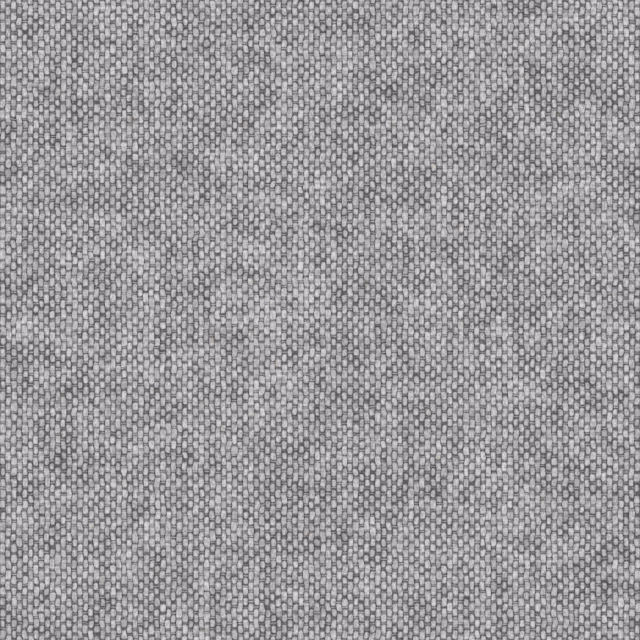
Write a WebGL 2 fragment shader that draws this texture.

```glsl
#version 300 es
precision highp float;
// Grey plain-weave cloth: raised upright warp floats in a staggered grid,
// with short dark weft dashes and thin shadow gaps between them.
// Uneven yarn, fine fibres and soft mottling vary the tone of every float.
#define COLUMNS 116.0      // warp threads across
#define ROWS 118.0         // weft threads down
#define FLOAT_HALF vec2(0.47, 0.76)
#define FLOAT_ROUND 0.38
#define WEFT_HALF vec2(0.44, 0.16)
#define SOFTNESS 0.14      // edge blur, in thread widths
#define WOBBLE 0.36        // thread irregularity
#define YARN_VARIATION 0.15
#define FIBRE_STRENGTH 0.52
#define MOTTLE 0.10
#define SHADOW vec3(0.335, 0.325, 0.335)
#define HIGHLIGHT vec3(0.81, 0.80, 0.81)

uniform vec2 u_resolution;
out vec4 outColor;

// Integer hash, 0 to 1
float hash(vec2 cell) {
  uvec2 q = uvec2(ivec2(cell) + 4096);
  uint h = q.x * 73857u ^ q.y * 19349u;
  h = (h ^ (h >> 15)) * 0x2c1b3c6du;
  h = (h ^ (h >> 12)) * 0x297a2d39u;
  h ^= h >> 15;
  return float(h & 0xffffu) / 65535.0;
}

// Smooth value noise, 0 to 1
float noise(vec2 p) {
  vec2 i = floor(p), f = fract(p);
  f = f * f * (3.0 - 2.0 * f);
  float low = mix(hash(i), hash(i + vec2(1, 0)), f.x);
  float high = mix(hash(i + vec2(0, 1)), hash(i + vec2(1, 1)), f.x);
  return mix(low, high, f.y);
}

float roundedBox(vec2 p, vec2 halfSize, float radius) {
  vec2 q = abs(p) - halfSize + radius;
  return length(max(q, 0.0)) + min(max(q.x, q.y), 0.0) - radius;
}

vec3 cloth(vec2 uv) {
  // Thread coordinates, slightly displaced
  vec2 p = uv * vec2(COLUMNS, ROWS);
  p += WOBBLE * (vec2(noise(p * 0.6 + 17.0), noise(p * 0.6 + 91.0)) - 0.5);

  // Staggered floats: every second row, shifted in alternate columns
  float column = floor(p.x);
  float y = p.y + mod(column, 2.0);
  vec2 cell = vec2(column, floor(y * 0.5));
  vec2 local = vec2(fract(p.x) - 0.5, mod(y, 2.0) - 1.0);
  float weftRow = floor(p.y);

  // Broad mottling and streaks along both yarn directions
  float mottle = noise(uv * 9.0) * 0.3 + noise(uv * vec2(38.0, 34.0) + 40.0) * 0.7 - 0.5;
  float warpStreak = noise(vec2(column * 3.0, uv.y * 18.0)) - 0.5;
  float weftStreak = noise(vec2(uv.x * 18.0, weftRow * 3.0 + 700.0)) - 0.5;
  float uneven = MOTTLE * (mottle + 0.7 * warpStreak + 0.7 * weftStreak);

  // Domed warp float of varied size
  float yarn = hash(cell) - 0.5;
  vec2 halfSize = FLOAT_HALF + vec2(0.10, 0.22) * (hash(cell + 531.0) - 0.5);
  float d = roundedBox(local, halfSize + uneven * 0.5, FLOAT_ROUND);
  float dome = smoothstep(0.0, 0.34, -d);
  float warpTone = 0.68 + 0.19 * dome + YARN_VARIATION * yarn;

  // Short weft dash in the gap between two floats
  vec2 weftLocal = vec2(local.x, abs(local.y) - 1.0);
  float weftDistance = roundedBox(weftLocal, WEFT_HALF, 0.14);
  float weft = 1.0 - smoothstep(-SOFTNESS, SOFTNESS, weftDistance);
  float weftTone = 0.42 + 0.55 * (hash(vec2(column, weftRow) + 257.0) - 0.5);

  float tone = mix(0.08, weftTone, weft);
  tone = mix(tone, warpTone, 1.0 - smoothstep(-SOFTNESS, SOFTNESS, d));

  // Fine fibres, drawn out along the warp
  float fibre = noise(uv * vec2(430.0, 300.0)) * 0.6 + noise(uv * 520.0 + 300.0) * 0.4;
  tone += uneven + FIBRE_STRENGTH * (fibre - 0.5);

  // Rare, faint warm flecks
  vec3 color = mix(SHADOW, HIGHLIGHT, clamp(tone, 0.0, 1.1));
  float fleck = smoothstep(0.90, 0.97, noise(uv * vec2(240.0, 200.0) + 1201.0));
  return color * mix(vec3(1.0), vec3(0.98, 0.95, 0.91), fleck);
}

void main() {
  // Four samples per pixel smooth the weave
  vec3 color = vec3(0.0);
  for (int k = 0; k < 4; k++) {
    vec2 offset = vec2(k % 2, k / 2) * 0.5 - 0.25;
    color += cloth((gl_FragCoord.xy + offset) / u_resolution);
  }
  outColor = vec4(color * 0.25, 1.0);
}
```
